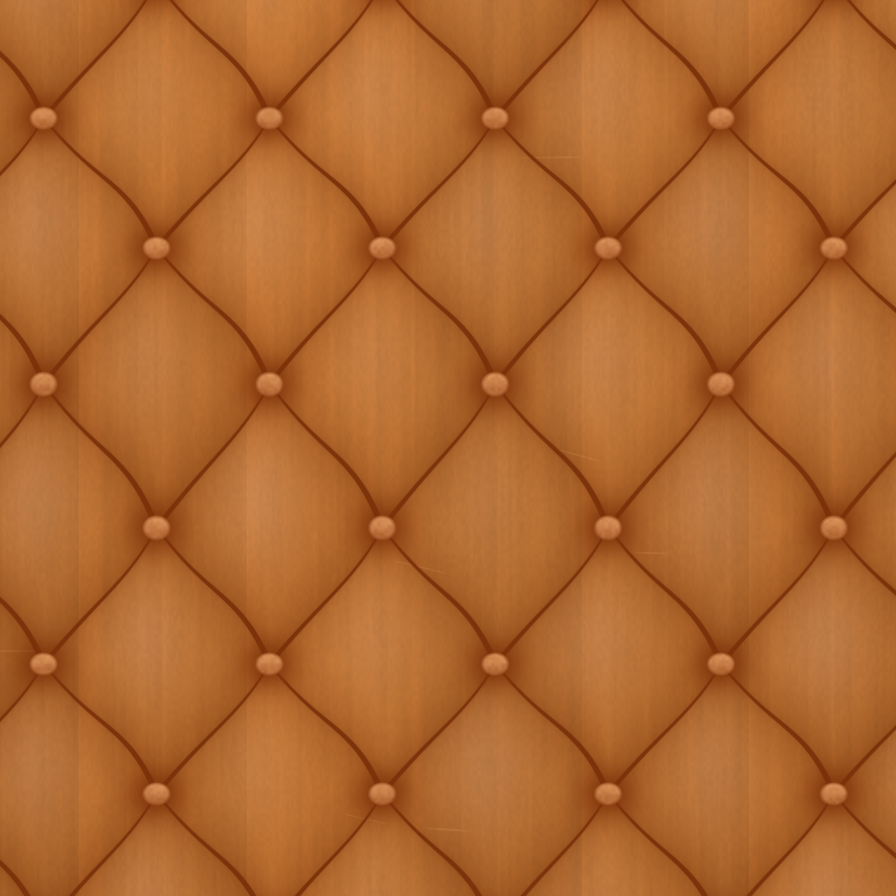
Write a three.js fragment shader that draws this pattern.

```glsl
// Tufted tan panel: curved diamond seams, oval buttons and vertical wood grain.
varying vec2 vUv;

const vec2 CELL = vec2(0.126, 0.1523);     // half of the button spacing
const vec2 FIRST = vec2(0.0486, 0.1283);   // first button, measured from the top left
const float SOFT = 0.0011;                 // edge smoothing
const vec3 SEAM = vec3(0.47, 0.18, 0.03);
const vec3 HALO = vec3(0.49, 0.19, 0.03);

float hash(vec2 p) {
  p = fract(p * vec2(0.1031, 0.1137));
  p += dot(p, p.yx + 33.33);
  return fract((p.x + p.y) * p.x * 17.3);
}

float noise(vec2 p) {
  vec2 i = floor(p), f = fract(p);
  f = f * f * (3.0 - 2.0 * f);
  vec2 e = vec2(0.0, 1.0);
  return mix(mix(hash(i), hash(i + e.yx), f.x),
             mix(hash(i + e.xy), hash(i + e.yy), f.x), f.y);
}

// Bow of a seam along one span; it turns steep at the far end.
float bow(float u) { return u * u * u * (1.0 - u); }
float bowSlope(float u) { return u * u * (3.0 - 4.0 * u); }

// Distance to the nearest seam, where seams lie at even values of v.
float seamDistance(float v, float slope) {
  float d = abs(v - 2.0 * floor(v * 0.5 + 0.5));
  return d * CELL.y / length(vec2(1.0, slope * CELL.y / CELL.x));
}

// Sewn line with a soft fold beside it.
vec3 sew(vec3 col, float d, float halfWidth) {
  col = mix(col, HALO, 0.30 * exp(-d / (0.002 + halfWidth * 2.0)));
  return mix(col, SEAM, 0.88 * (1.0 - smoothstep(halfWidth - SOFT, halfWidth + SOFT, d)));
}

// Brightness of the planks, streaks and flecks.
float woodGrain(vec2 p) {
  float x = (p.x - 0.0885) * 10.7;
  float across = fract(x);
  float plank = hash(vec2(floor(x) + 21.0, 4.0)) - 0.5;
  float joint = exp(-min(across, 1.0 - across) * 32.0);
  float streak = noise(vec2(p.x * 75.0, p.y * 1.6)) - 0.5;
  float fine = noise(vec2(p.x * 230.0, p.y * 5.0 + 9.0)) - 0.5;
  float fleck = noise(p * vec2(380.0, 190.0)) - 0.5;
  return 0.055 * plank + 0.02 * (0.5 - across) + 0.018 * joint
       + 0.035 * streak + 0.025 * fine + 0.03 * fleck;
}

// Faint pale scuffs scattered over the panel.
float scratches(vec2 p) {
  float sum = 0.0;
  for (int i = 0; i < 7; i++) {
    float n = float(i) + 1.0;
    vec2 q = p - vec2(hash(vec2(n, 3.0)), hash(vec2(n, 8.0)));
    q.y -= q.x * (hash(vec2(n, 15.0)) - 0.5);
    float reach = 0.02 + 0.025 * hash(vec2(n, 27.0));
    sum += (1.0 - smoothstep(0.0003, 0.0016, abs(q.y)))
         * (1.0 - smoothstep(reach * 0.5, reach, abs(q.x)));
  }
  return sum;
}

// Bulging pad: q runs from the pad centre, with y downward.
vec3 padColor(vec2 q, vec2 id, vec2 p) {
  float edge = abs(q.x) + abs(q.y);
  float light = 0.58 + 0.32 * (p.y - 0.5) + 0.16 * (p.x - 0.5);
  light -= 0.40 * smoothstep(0.4, 1.0, edge);
  light -= 0.14 * q.y + 0.08 * q.x;
  light += 0.22 * (hash(id + 40.0) - 0.5);
  vec3 col = mix(vec3(0.64, 0.36, 0.14), vec3(0.78, 0.48, 0.22), light);
  vec2 g = (q - vec2(-0.12, -0.18)) / vec2(0.42, 0.50);
  float sheen = exp(-dot(g, g)) * (0.35 + 0.35 * hash(id + 70.0));
  return mix(col, vec3(0.76, 0.52, 0.33), sheen);
}

// Oval button inside a dark dimple; q is in canvas units with y downward.
vec3 addButton(vec3 col, vec2 q, vec2 p) {
  vec2 h = q / vec2(0.032, 0.028);
  col = mix(col, HALO, 0.85 * exp(-dot(h, h)));
  vec2 size = vec2(0.0155, 0.0132);
  float r = length(q / size);
  vec3 face = mix(vec3(0.83, 0.55, 0.33), vec3(0.70, 0.40, 0.20),
                  smoothstep(-0.8, 1.0, q.y / size.y));
  face += 0.06 * (noise(p * 260.0) - 0.5);
  face = mix(face, vec3(0.57, 0.27, 0.10), 0.7 * smoothstep(0.72, 1.0, r));
  float blur = SOFT / size.y;
  return mix(col, face, 1.0 - smoothstep(1.0 - blur, 1.0 + blur, r));
}

void main() {
  // Lattice coordinates; the row spacing swells slightly over four rows.
  vec2 g = (vec2(vUv.x, 1.0 - vUv.y) - FIRST) / CELL;
  g.y -= 0.036 * cos(1.5708 * (g.y + 0.5));
  float u = fract(g.x);
  float falling = g.y - g.x + 1.1 * bow(u);
  float rising = g.y + g.x - 0.5 * bow(u);

  vec2 diamond = vec2(falling, rising) * 0.5;
  vec2 f = fract(diamond);
  vec3 col = padColor(vec2(f.y - f.x, f.x + f.y - 1.0), floor(diamond), vUv);
  col *= 1.0 + 1.3 * woodGrain(vUv);
  col += 0.045 * scratches(vUv);

  // Seams thicken toward the lower end of each span.
  col = sew(col, seamDistance(falling, 1.0 - 1.1 * bowSlope(u)), mix(0.0012, 0.0033, u));
  col = sew(col, seamDistance(rising, 1.0 - 0.5 * bowSlope(u)), mix(0.0027, 0.0011, u));

  vec2 k = floor(vec2(g.y - g.x, g.y + g.x) * 0.5 + 0.5);
  col = addButton(col, (g - vec2(k.y - k.x, k.x + k.y)) * CELL, vUv);
  gl_FragColor = vec4(col, 1.0);
}
```
